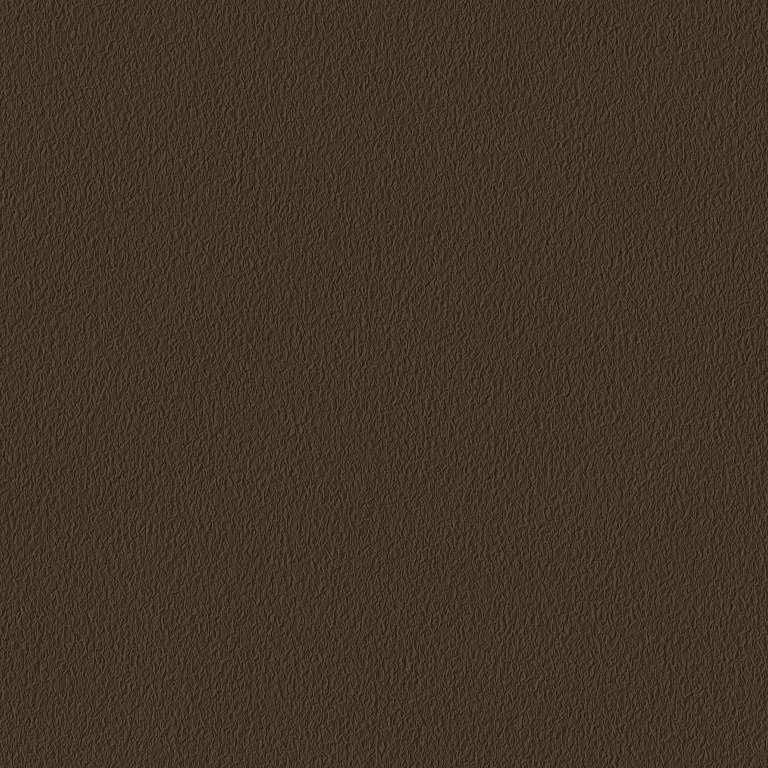
Give the GLSL for this texture, as a WebGL 2 fragment shader.

```glsl
#version 300 es
precision highp float;
// Fine dark brown grained hide: short, crisp upright wrinkles lit from the left.

uniform vec2 u_resolution;
out vec4 fragColor;

const vec3 SHADOW_COLOR = vec3(0.172, 0.13, 0.09);
const vec3 LIGHT_COLOR = vec3(0.35, 0.287, 0.22);
const vec2 GRAIN_COUNT = vec2(245.0, 142.0); // grain cells across the canvas
const float WARP_SCALE = 0.8;
const float WARP_AMOUNT = 1.2;
const vec2 LIGHT_OFFSET = vec2(-0.34, 0.06); // in grain cells
const float FINE_SCALE = 1.8;
const float FINE_AMOUNT = 0.6;
const float RELIEF_STEEPNESS = 2.25;         // sharpness of light and dark sides
const float RELIEF_RANGE = 0.64;
const float PATCH_COUNT = 6.0;               // broad, faint tone patches
const float PATCH_AMOUNT = 0.03;
const float TAU = 6.2831853;

// Integer hash of a lattice point, from 0 to 1
float hash(ivec2 cell) {
    uvec2 q = uvec2(cell) * uvec2(1597u, 3571u);
    uint h = q.x ^ (q.y * 7919u + 104729u);
    h = (h ^ (h >> 15u)) * 739391u;
    h = (h ^ (h >> 13u)) * 972663u;
    h ^= h >> 16u;
    return float(h & 0xffffu) / 65536.0;
}

// Contribution of one lattice corner with a random unit gradient
float cornerSlope(ivec2 cell, vec2 delta) {
    float angle = TAU * hash(cell);
    return dot(vec2(cos(angle), sin(angle)), delta);
}

float gradientNoise(vec2 p) {
    ivec2 cell = ivec2(floor(p));
    vec2 f = fract(p);
    vec2 s = f * f * f * (f * (f * 6.0 - 15.0) + 10.0);
    float bottom = mix(cornerSlope(cell, f),
                       cornerSlope(cell + ivec2(1, 0), f - vec2(1.0, 0.0)), s.x);
    float top = mix(cornerSlope(cell + ivec2(0, 1), f - vec2(0.0, 1.0)),
                    cornerSlope(cell + ivec2(1, 1), f - vec2(1.0)), s.x);
    return mix(bottom, top, s.y);
}

// Height of the wrinkled surface, in grain cells
float grainHeight(vec2 p) {
    vec2 warp = vec2(gradientNoise(p * WARP_SCALE + 31.7),
                     gradientNoise(p * WARP_SCALE + 83.2));
    p += WARP_AMOUNT * warp;
    return gradientNoise(p) + FINE_AMOUNT * gradientNoise(p * FINE_SCALE + 17.3);
}

void main() {
    vec2 uv = gl_FragCoord.xy / u_resolution.y;
    vec2 p = uv * GRAIN_COUNT;

    // Relief: slopes that face the light are brighter
    float relief = grainHeight(p - 0.5 * LIGHT_OFFSET)
                 - grainHeight(p + 0.5 * LIGHT_OFFSET);
    float tone = 0.5 + RELIEF_RANGE * tanh(RELIEF_STEEPNESS * relief)
               + PATCH_AMOUNT * gradientNoise(uv * PATCH_COUNT + 5.4);

    fragColor = vec4(mix(SHADOW_COLOR, LIGHT_COLOR, tone), 1.0);
}
```
